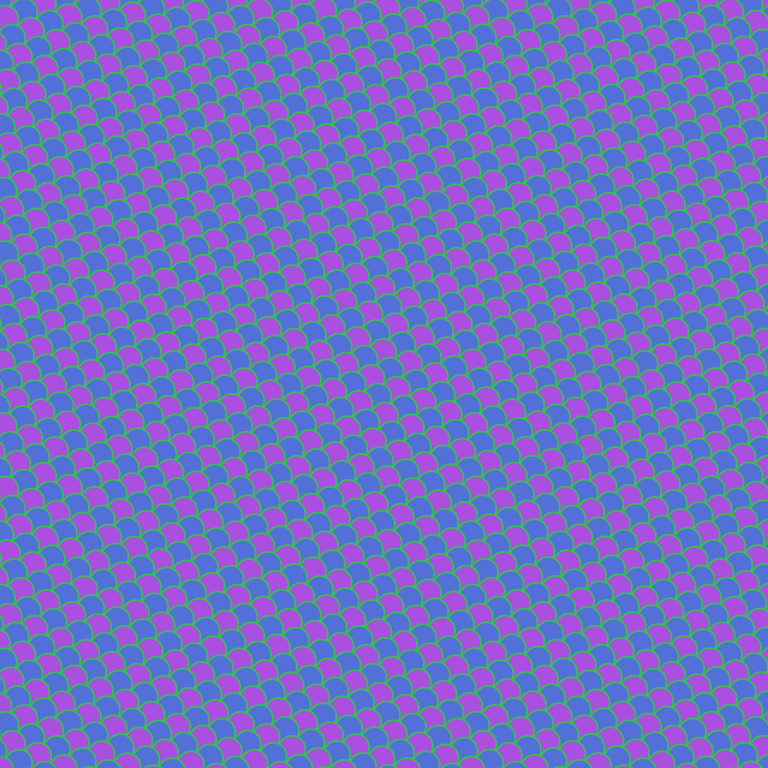
A three.js fragment shader for this pattern:

```glsl
// Tilted rows of overlapping round scales, two fills alternating by row, with thin rims.
#define SCALES_ACROSS 27.0
#define TILT_DEGREES 25.0
#define RIM_WIDTH 0.124
#define ODD_ROW_FILL vec3(0.325, 0.440, 0.850)
#define EVEN_ROW_FILL vec3(0.670, 0.310, 0.880)
#define RIM_COLOR vec3(0.210, 0.750, 0.320)

varying vec2 vUv;

// Distance to the nearest scale centre in a row; the radius and row step are 1.
float centreDistance(vec2 p, float row) {
  float shift = mod(row, 2.0) < 0.5 ? 1.0 : 0.0;
  float x = mod(p.x + shift + 1.0, 2.0) - 1.0;
  return length(vec2(x, p.y - row));
}

// Antialiased coverage of the disc of the given radius.
float disc(float dist, float radius, float pixel) {
  return clamp(0.5 + (radius - dist) / pixel, 0.0, 1.0);
}

// Fill of one row's scales, with the rim inside the edge.
vec3 scaleColor(float dist, float row, float pixel) {
  vec3 fill = mod(row, 2.0) < 0.5 ? EVEN_ROW_FILL : ODD_ROW_FILL;
  return mix(RIM_COLOR, fill, disc(dist, 1.0 - RIM_WIDTH, pixel));
}

void main() {
  // Rotate about the canvas centre and measure in scale radii.
  float angle = radians(TILT_DEGREES);
  float c = cos(angle);
  float s = sin(angle);
  vec2 q = (vUv - 0.5) * SCALES_ACROSS * 2.0;
  vec2 p = vec2(c * q.x - s * q.y, s * q.x + c * q.y);
  float pixel = max(length(vec2(dFdx(q.x), dFdy(q.x))), 0.0001);

  // The lower row lies in front of the upper one.
  float frontRow = floor(p.y);
  float backRow = frontRow + 1.0;
  float frontDist = centreDistance(p, frontRow);
  float backDist = centreDistance(p, backRow);
  vec3 front = scaleColor(frontDist, frontRow, pixel);
  vec3 back = scaleColor(backDist, backRow, pixel);

  gl_FragColor = vec4(mix(back, front, disc(frontDist, 1.0, pixel)), 1.0);
}
```
